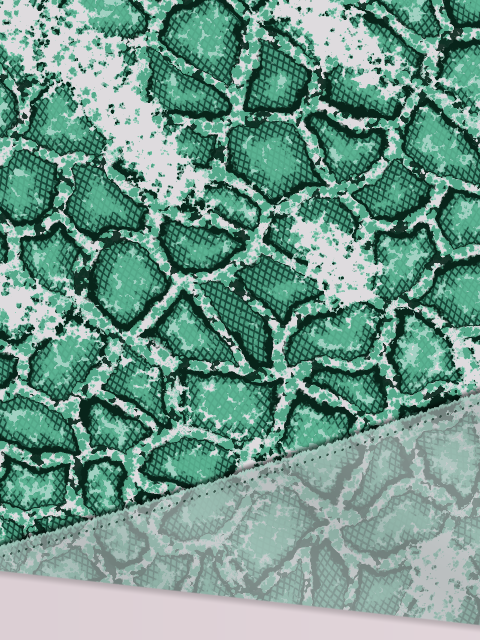
Write a WebGL 2 fragment shader that draws this texture.

```glsl
#version 300 es
precision highp float;

uniform vec2 u_resolution;
out vec4 fragColor;

const vec3 DARK = vec3(0.03, 0.14, 0.10);
const vec3 DEEP = vec3(0.13, 0.37, 0.30);
const vec3 GREEN = vec3(0.33, 0.66, 0.54);
const vec3 AQUA = vec3(0.63, 0.82, 0.76);
const vec3 WHITE = vec3(0.87, 0.86, 0.87);
const vec3 VEIL = vec3(0.70, 0.73, 0.73);
const vec3 TABLE = vec3(0.87, 0.82, 0.84);
const vec2 SCALE_DENSITY = vec2(7.6, 9.6);
const float SCALE_TILT = -0.4;
const float MESH_DENSITY = 105.0;
const float GRAIN_DENSITY = 48.0;
const float GAP = 0.08;
const float OUTLINE = 0.055;
const float BAND_FREQUENCY = 19.0;
const float BACK_STRENGTH = 0.34;

vec2 hash2(vec2 p) {
    vec2 k = vec2(dot(p, vec2(127.1, 311.7)), dot(p, vec2(269.5, 183.3)));
    return fract(sin(k) * 4375.85);
}

mat2 rotate(float a) {
    return mat2(cos(a), sin(a), -sin(a), cos(a));
}

// Distance to the nearest scattered point
float cellular(vec2 p) {
    vec2 base = floor(p), f = p - base;
    float nearest = 4.0;
    for (int y = -1; y <= 1; y++)
    for (int x = -1; x <= 1; x++) {
        vec2 g = vec2(x, y);
        vec2 r = g + hash2(base + g) - f;
        nearest = min(nearest, dot(r, r));
    }
    return sqrt(nearest);
}

// Layered cellular noise, roughly -1 to 1
float blotch(vec2 p) {
    float sum = 0.0, weight = 0.5;
    for (int i = 0; i < 3; i++) {
        sum += weight * cellular(p);
        p = rotate(0.9) * p * 2.05 + 17.3;
        weight *= 0.63;
    }
    return (sum / 1.014 - 0.45) * 4.0;
}

vec2 waves(vec2 p) {
    return sin(p.yx + 1.7 * sin(p * 0.63 + vec2(1.0, 4.0)))
         + 0.5 * sin(p.yx * 2.3 + p + vec2(2.0, 0.5));
}

// x: distance to the border, y: random id, zw: offset from the centre
vec4 snakeScale(vec2 p) {
    vec2 base = floor(p), f = p - base, home = vec2(0), toCentre = vec2(4);
    for (int y = -1; y <= 1; y++)
    for (int x = -1; x <= 1; x++) {
        vec2 g = vec2(x, y);
        vec2 r = g + 0.1 + 0.8 * hash2(base + g) - f;
        if (dot(r, r) < dot(toCentre, toCentre)) { toCentre = r; home = g; }
    }
    float border = 4.0;
    for (int y = -2; y <= 2; y++)
    for (int x = -2; x <= 2; x++) {
        vec2 g = home + vec2(x, y);
        vec2 r = g + 0.1 + 0.8 * hash2(base + g) - f;
        vec2 across = r - toCentre;
        if (dot(across, across) > 0.0001)
            border = min(border, dot(0.5 * (r + toCentre), normalize(across)));
    }
    return vec4(border, hash2(base + home + 5.0).x, -toCentre);
}

vec3 skin(vec2 p) {
    float grain = blotch(p * GRAIN_DENSITY);
    float fleck = blotch(p * 32.0 + 40.0);
    vec2 bent = p + 0.007 * waves(p * 34.0);
    vec4 s = snakeScale(rotate(-SCALE_TILT) * bent * SCALE_DENSITY);
    float rough = s.x + 0.035 * grain;

    // Speckled ground between the scales
    vec3 ground = mix(GREEN, AQUA, smoothstep(-0.35, -0.1, grain));
    ground = mix(ground, WHITE, smoothstep(-0.05, 0.2, grain));
    ground = mix(ground, DARK, 0.9 * smoothstep(0.3, 0.5, fleck));

    // Meshed scale with a bright core
    vec2 lattice = rotate(0.5 + 0.5 * s.y) * (p + 0.003 * waves(p * 25.0)) * MESH_DENSITY;
    lattice.x += 0.35 * lattice.y;
    vec2 square = abs(fract(lattice) - 0.5);
    float opening = 1.0 - smoothstep(0.22, 0.46, max(square.x, square.y) + 0.05 * grain);
    vec3 body = mix(mix(DARK, DEEP, 0.6), mix(DEEP, GREEN, 0.85), opening);
    float core = smoothstep(0.22, 0.31, s.x + 0.09 * grain + 0.1 * (s.y - 0.5));
    body = mix(body, GREEN + vec3(0.04, 0.06, 0.05), 0.85 * core);
    body = mix(body, AQUA, core * smoothstep(0.25, 0.6, grain + 0.7 * (s.y - 0.5)));

    // Uneven dark rim
    float facing = dot(normalize(s.zw + 0.0001), vec2(-0.5, 0.86));
    float rim = OUTLINE * (1.0 + 0.7 * facing * sign(s.y - 0.4));
    body = mix(DARK, body, smoothstep(-0.012, 0.02, rough - GAP - rim));
    vec3 color = mix(ground, body, smoothstep(-0.015, 0.015, rough - GAP));

    // Worn diagonal bands
    float across = dot(p, vec2(0.62, 0.79)) + 0.025 * waves(p * 9.0).x;
    float wear = cos(BAND_FREQUENCY * (across - 0.45)) + 0.7 * grain + 0.45 * waves(p * 15.0).y;
    color = mix(color, AQUA, 0.8 * smoothstep(0.8, 0.95, wear));
    return mix(color, WHITE, smoothstep(0.98, 1.15, wear));
}

void main() {
    vec2 p = gl_FragCoord.xy / u_resolution.y;
    float pixel = 1.0 / u_resolution.y;
    float fold = p.y - 0.147 - 0.321 * p.x + 0.04 * p.x * (0.75 - p.x);
    float hem = p.y - 0.108 + 0.113 * p.x;
    float fray = 0.006 * (cellular(vec2(p.x * 210.0, p.y * 70.0)) - 0.4);

    // Front, shaded beside the fold
    vec3 front = skin(p);
    front *= 1.0 - 0.55 * smoothstep(0.012, 0.0, fold);

    // Pale reverse, mirrored over the fold
    vec2 normal = normalize(vec2(-0.321, 1.0));
    vec3 back = mix(VEIL, skin(p - 2.0 * fold * normal.y * normal), BACK_STRENGTH);
    back += 0.025 * sin(p.x * 13.0 + p.y * 21.0);
    vec2 stitch = vec2(fract(p.x * 85.0) - 0.5, (fold + 0.017) * 85.0);
    back = mix(back, DARK, 0.65 * smoothstep(0.22, 0.1, length(stitch)));
    back = mix(back, AQUA, 0.6 * smoothstep(0.005, 0.001, abs(fold + 0.002 + fray)));

    // Table with a soft shadow under the hem
    vec3 table = TABLE + 0.03 * (p.x - 0.3);
    table *= 1.0 - 0.18 * smoothstep(-0.014, 0.0, hem);

    vec3 color = mix(back, front, smoothstep(-pixel, pixel, fold + fray));
    color = mix(table, color, smoothstep(-pixel, pixel, hem));
    fragColor = vec4(color, 1.0);
}
```
